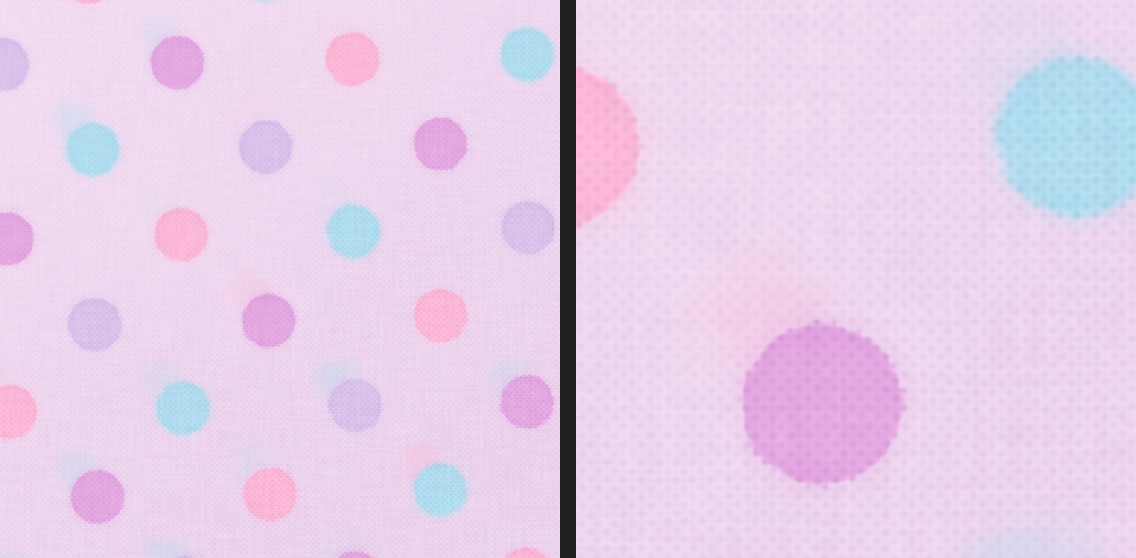
Left, the full canvas; right, a detail of the centre.
Give the GLSL for this pattern, as a Shadertoy shader.

```glsl
// Pastel polka dots in staggered rows, printed on pale lilac plain-weave cotton.

float hash(vec2 p) {
    return fract(sin(dot(p, vec2(127.1, 311.7))) * 43758.5);
}

vec2 gradient(vec2 cell) {
    float angle = 6.2832 * hash(cell);
    return vec2(cos(angle), sin(angle));
}

// Gradient noise, roughly -0.7 to 0.7
float noise(vec2 p) {
    vec2 i = floor(p), f = fract(p);
    vec2 u = f * f * f * (f * (f * 6.0 - 15.0) + 10.0);
    vec2 e = vec2(0.0, 1.0);
    float low = mix(dot(gradient(i), f), dot(gradient(i + e.yx), f - e.yx), u.x);
    float high = mix(dot(gradient(i + e.xy), f - e.xy), dot(gradient(i + e.yy), f - e.yy), u.x);
    return mix(low, high, u.y);
}

// Four dyes: lavender, orchid, pink, aqua
vec3 dye(float index) {
    float k = mod(index, 4.0);
    if (k < 0.5) return vec3(0.85, 0.755, 0.92);
    if (k < 1.5) return vec3(0.89, 0.65, 0.88);
    if (k < 2.5) return vec3(0.985, 0.715, 0.835);
    return vec3(0.68, 0.865, 0.935);
}

// Thread relief: warp and weft gaps, over-under checker and uneven yarn
float weave(vec2 p, float pixel) {
    vec2 q = 30.0 * p + 0.5 * vec2(noise(p * vec2(4.0, 1.5)), noise(p.yx * vec2(4.0, 1.5) + 9.0));
    vec2 s = sin(3.14159 * q);
    float threads = 0.5 * s.x * s.y + 0.2 * (cos(6.2832 * q.x) + cos(6.2832 * q.y));
    float slubs = noise(vec2(q.x * 0.9, p.y * 2.5)) + noise(vec2(p.x * 2.5, q.y * 0.9) + 31.0);
    float fade = 1.0 - smoothstep(0.38, 0.75, 30.0 * pixel);
    return threads * fade + 0.6 * slubs + 0.35 * noise(q * 0.7);
}

void mainImage(out vec4 fragColor, in vec2 fragCoord) {
    // One unit is half the spacing of dots in a row; y runs downward
    float pixel = 6.4 / iResolution.x;
    vec2 p = vec2(fragCoord.x, iResolution.y - fragCoord.y) * pixel;

    // Cloth, paler and flatter toward the upper left
    float shade = smoothstep(0.0, 9.0, p.x * 0.6 + p.y) + 0.25 * noise(p * 0.6);
    float relief = weave(p, pixel) * mix(0.55, 1.0, clamp(shade, 0.0, 1.0));
    vec3 color = mix(vec3(0.948, 0.862, 0.946), vec3(0.922, 0.824, 0.926), shade);
    color += relief * vec3(0.026, 0.034, 0.024);

    // Dots on a slightly skewed checkerboard lattice
    vec2 nearest = round(p - vec2(0.03, 0.75));
    for (int y = -1; y <= 1; y++)
    for (int x = -1; x <= 1; x++) {
        vec2 cell = nearest + vec2(x, y);
        if (mod(cell.x + cell.y, 2.0) > 0.5) continue;

        vec2 center = vec2(0.033 + cell.x + cell.y * (0.0225 - 0.0042 * cell.x),
                           0.746 - 0.02 * cell.x + 0.991 * cell.y);
        center += 0.02 * (vec2(hash(cell + 3.0), hash(cell + 8.0)) - 0.5);
        float index = mod(0.5 * (cell.x + cell.y) + 2.0 * mod(cell.y, 2.0), 4.0);
        float aqua = step(2.5, index);
        vec2 offset = p - center;

        // Faint smudge of stray dye above left
        float smear = length(offset + vec2(0.22, 0.3)) + 0.12 * noise(p * 5.0);
        float stray = 0.34 * pow(hash(cell + 17.0), 1.5) * (1.0 - smoothstep(0.08, 0.36, smear));
        color = mix(color, dye(hash(cell + 23.0) < 0.65 ? 3.0 : 2.0), stray);

        // Halo, then the disc with thread-roughened edge and mottled ink
        float d = length(offset) - 0.308 + 0.012 * relief + 0.015 * noise(p * 9.0);
        float soft = pixel + mix(0.014, 0.032, aqua);
        float halo = 0.16 * (1.0 - smoothstep(0.0, 0.1, d));
        float disc = 1.0 - smoothstep(-soft, soft, d);
        float rim = exp(-abs(d + 0.03) * 28.0) * (0.5 - offset.y);
        vec3 ink = dye(index) + relief * vec3(0.036, 0.044, 0.028);
        ink -= 0.03 * rim * vec3(0.6, 1.0, 0.4);
        color = mix(color, ink, max(halo, disc * (0.95 + 0.08 * noise(p * 6.0))));
    }

    fragColor = vec4(clamp(color, 0.0, 1.0), 1.0);
}
```
